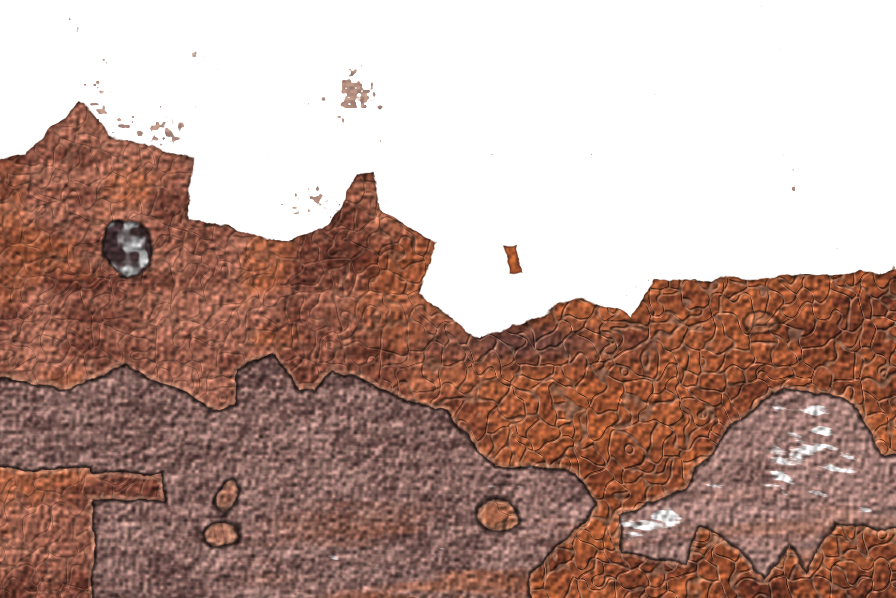
Give the GLSL for this texture, as a Shadertoy shader.

```glsl
// Weathered rust: a cracked coat with a ragged top edge against white, flaking
// off grainy scraped metal. Noise roughens polylines and makes the relief.

const vec3 DARK = vec3(.31,.15,.12), RED = vec3(.67,.43,.35), ORANGE = vec3(.68,.36,.2);
const vec3 PURPLE = vec3(.33,.24,.25), TAN = vec3(.78,.58,.48);
const vec3 METAL_DARK = vec3(.33,.23,.22), METAL_PALE = vec3(.63,.49,.46);
const float CELLS = 29., ROUGHNESS = .018, RELIEF = 1.2;

// Polylines in canvas heights
const vec2 TOP[] = vec2[](
vec2(-.1,.72),vec2(.04,.742),vec2(.137,.834),vec2(.185,.77),vec2(.322,.736),vec2(.318,.635),
vec2(.48,.594),vec2(.555,.63),vec2(.593,.712),vec2(.62,.715),vec2(.637,.65),vec2(.732,.596),
vec2(.703,.51),vec2(.8,.43),vec2(.97,.503),vec2(1.06,.474),vec2(1.09,.53),vec2(1.6,.55));
const vec2 FLAKING[] = vec2[](
vec2(-.1,.38),vec2(.12,.352),vec2(.21,.39),vec2(.37,.312),vec2(.395,.325),vec2(.397,.38),
vec2(.455,.412),vec2(.5,.352),vec2(.53,.352),vec2(.555,.385),vec2(.64,.348),vec2(.745,.31),
vec2(.83,.22),vec2(.965,.21),vec2(1,.155),vec2(.89,.04),vec2(.87,-.1),vec2(1.6,-.1));
const vec2 POCKET[] = vec2[](
vec2(1.035,.14),vec2(1.14,.18),vec2(1.22,.29),vec2(1.31,.35),vec2(1.38,.345),vec2(1.43,.325),
vec2(1.48,.24),vec2(1.6,.23),vec2(1.6,.11),vec2(1.395,.12),vec2(1.345,.04),vec2(1.32,.09),
vec2(1.275,.03),vec2(1.235,.08),vec2(1.17,.12),vec2(1.15,.06),vec2(1.04,.075),vec2(1.035,.14));
// Ellipses: centre, radii
const vec4 CHIPS[] = vec4[](vec4(.83,.14,.033,.028),vec4(.368,.108,.028,.022),
vec4(.38,.17,.016,.026),vec4(1.273,.46,.028,.02));
const vec4 SPECKS[] = vec4[](vec4(.168,.86,.02,.05),vec4(.25,.78,.06,.035),
vec4(.59,.83,.05,.06),vec4(.53,.655,.05,.04),vec4(.125,.975,.015,.02),vec4(.328,.908,.012,.01),
vec4(1.325,.69,.02,.015));
const vec4 SCRAPES[] = vec4[](vec4(1.33,.24,.15,.1),vec4(1.1,.13,.08,.04),
vec4(.83,.21,.075,.045));

vec2 hash2(vec2 p) {
  vec3 h = fract(p.xyx * vec3(.1031,.103,.0973));
  h += dot(h, h.yzx + 33.33);
  return fract((h.xx + h.yz) * h.zy);
}
float noise(vec2 p) {
  vec2 i = floor(p), f = fract(p), u = f*f*(3. - 2.*f);
  return mix(mix(hash2(i).x, hash2(i + vec2(1,0)).x, u.x),
    mix(hash2(i + vec2(0,1)).x, hash2(i + 1.).x, u.x), u.y);
}
float fbm(vec2 p) {
  float sum = 0., amp = .53;
  for (int i = 0; i < 4; i++) { sum += amp*noise(p); p = p*2.1 + 17.3; amp *= .5; }
  return sum;
}
// Signed distance, negative beneath a line or inside a loop
float outline(vec2 p, vec2 k[18]) {
  float d = 9., s = 1.;
  for (int i = 0; i < 17; i++) {
    vec2 e = k[i+1] - k[i], w = p - k[i];
    d = min(d, length(w - e*clamp(dot(w,e)/dot(e,e), 0., 1.)));
    if ((w.x >= 0.) != (w.x >= e.x) && w.y < e.y*w.x/e.x) s = -s;
  }
  return s*d;
}
float ellipse(vec2 p, vec4 e) { return (length((p - e.xy)/e.zw) - 1.)*min(e.z, e.w); }
float blob(vec2 p, vec4 e) { vec2 r = (p - e.xy)/e.zw; return exp(-dot(r,r)); }
float fill(float d) { return smoothstep(1., -1., d*iResolution.y); }
// Borders of Voronoi cells
float cracks(vec2 p) {
  p = p*CELLS + 1.2*vec2(noise(p*40.), noise(p*40. + 9.));
  float near = 9., next = 9.;
  for (int i = 0; i < 9; i++) {
    vec2 c = floor(p) + vec2(i%3 - 1, i/3 - 1);
    float d = length(c + hash2(c + 50.) - p);
    next = min(next, max(near, d));
    near = min(near, d);
  }
  return smoothstep(.15, .02, next - near);
}
float relief(vec2 p) { return .55*fbm(p*38.) + .45*noise(p*150.); }

void mainImage(out vec4 fragColor, in vec2 fragCoord) {
  vec2 p = fragCoord/iResolution.y;
  vec2 q = p + ROUGHNESS*(vec2(fbm(p*32.), fbm(p*32. + 40.)) - .5);
  // Outlines
  float top = outline(q, TOP), bare = min(outline(q, FLAKING), outline(q, POCKET)), chip = 9.;
  vec2 ledge = abs(q - vec2(.2,.185)) - vec2(.07,.022);
  float patchEdge = min(max(q.x - .155, q.y - .215), max(ledge.x, ledge.y));
  for (int i = 0; i < CHIPS.length(); i++) chip = min(chip, ellipse(q, CHIPS[i]));
  bare = max(bare, -min(patchEdge, chip));
  float grain = noise(p*170.), rough = fbm(p*14.), streak = fbm(p*vec2(5,34) + 3.);
  vec2 tilt = vec2(-.0022,.003);
  float shade = relief(p - tilt) - relief(p + tilt), right = smoothstep(.45, .95, p.x);

  // Banded coat with raised cracks
  float tone = .55*rough + .45*streak + .22*(grain - .5);
  vec3 coat = mix(DARK, mix(RED, ORANGE, right*.85), smoothstep(.12, .72, tone));
  coat = mix(coat, ORANGE, .45*smoothstep(.5, .72, fbm(p*9. + 5.)));
  float band = blob(p, vec4(.88,.425,.2,.035));
  coat = mix(coat, PURPLE, .6*band*smoothstep(.25, .6, streak));
  float depth = mix(.22, .5, right);
  coat *= 1. - depth*cracks(p - tilt);
  coat = mix(coat, TAN, max(depth*cracks(p), .3*fill(chip)));
  // Grey pit
  float pit = ellipse(q, vec4(.215,.585,.042,.047));
  coat = mix(coat, mix(PURPLE*.7, vec3(.64), smoothstep(.35, .7, noise(p*75.))), fill(pit));
  coat *= 1. - .5*smoothstep(.005, 0., min(abs(pit), abs(chip)));

  // Worn metal with stains and scrapes
  float pale = .3*rough + .4*fbm(p*vec2(12,90)) + .35*grain + .17*smoothstep(.95, 1.1, p.x);
  vec3 metal = mix(METAL_DARK, METAL_PALE, smoothstep(.2, .75, pale));
  float stain = smoothstep(.23, .02, p.y)*smoothstep(.35, .6, p.x);
  metal = mix(metal, ORANGE, .4*stain*smoothstep(.4, .65, streak));
  float scrape = .3*blob(p, vec4(.62,.04,.25,.09));
  for (int i = 0; i < SCRAPES.length(); i++) scrape = max(scrape, blob(q, SCRAPES[i]));
  float scratch = .6*fbm(vec2(p.x*16., p.y*65. + p.x*10.)) + .4*fbm(p*27.);
  metal = mix(metal, vec3(.93), .9*smoothstep(0., .1, scratch - .77 + .3*scrape));

  // Lit rim and cast shadow
  coat = mix(coat, TAN, .45*smoothstep(.006, .001, abs(bare - .003)));
  metal *= 1. - .65*smoothstep(-.008, -.001, bare);
  vec3 surface = mix(coat, metal, fill(bare))*(1. + RELIEF*shade);
  surface *= 1. - .3*smoothstep(-.006, 0., top);

  // Specks, stray flake, surface
  float density = .45*exp(-max(top, 0.)/.007);
  for (int i = 0; i < SPECKS.length(); i++) density = max(density, blob(p, SPECKS[i]));
  density *= .55 + .6*noise(p*24.);
  float speck = .6*noise(p*85.) + .4*noise(p*190.) - .93 + .46*density;
  vec3 color = mix(vec3(1), mix(PURPLE, TAN, .3 + .7*grain), .85*smoothstep(0., .09, speck));
  vec2 f = q - vec2(.858,.565);
  float flake = max(abs(f.x + .18*f.y) - .009 - 6.*f.y*f.y, abs(f.y) - .023);
  color = mix(color, mix(DARK, ORANGE, smoothstep(.002, -.006, flake)*(.5 + grain)), fill(flake));
  fragColor = vec4(clamp(mix(color, surface, fill(top)), 0., 1.), 1);
}
```
